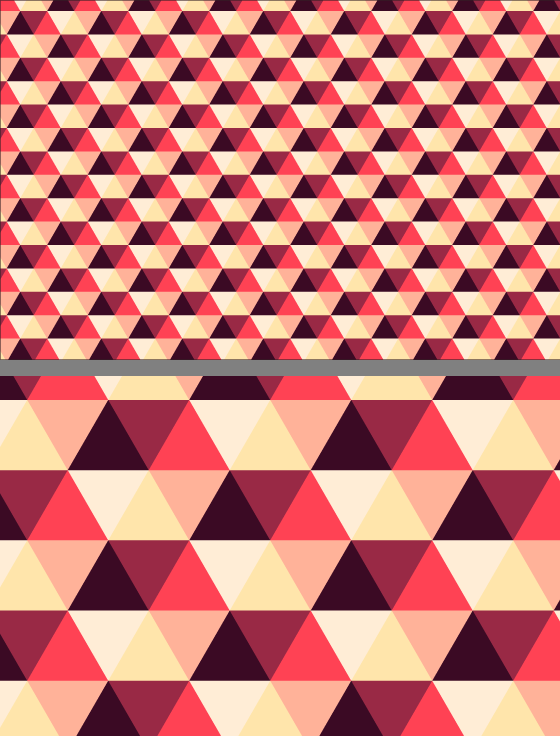
Top, the full canvas; bottom, a detail of the centre.
Write a Shadertoy shader that draws this pattern.

```glsl
// Lengths are fractions of the canvas height
const float ROW_HEIGHT = 0.0650;
const float SIDE = 0.0750;
const vec2 FIRST_APEX = vec2(0.0562, 0.0305);  // from the top left corner
const float ROW_SHIFT = 1.5;                   // in triangle sides
const float FRAME_WIDTH = 0.0018;
const float FRAME_STRENGTH = 0.75;
const vec3 FRAME_COLOR = vec3(0.20, 0.12, 0.14);
const int SAMPLES = 4;                         // per axis

const vec3 PLUM   = vec3(0.23, 0.04, 0.14);
const vec3 MAROON = vec3(0.60, 0.16, 0.27);
const vec3 RED    = vec3(1.00, 0.26, 0.33);
const vec3 CREAM  = vec3(1.00, 0.93, 0.84);
const vec3 YELLOW = vec3(1.00, 0.90, 0.67);
const vec3 SALMON = vec3(1.00, 0.70, 0.60);
const vec3 PALETTE[6] = vec3[6](PLUM, MAROON, RED, CREAM, YELLOW, SALMON);

// Rows of alternating up and down triangles, cycling through six colours
vec3 triangleColor(vec2 p) {
    vec2 q = (p - FIRST_APEX) / vec2(SIDE, ROW_HEIGHT);
    float row = floor(q.y);
    float halfWidth = 0.5 * fract(q.y);
    float along = q.x - ROW_SHIFT * mod(row, 2.0);

    // The two slanted edge families number the triangles along a row
    float index = floor(along - halfWidth) + floor(along + halfWidth) + 1.0;
    return PALETTE[int(mod(index + 0.5, 6.0))];
}

// Hairline along the top, left and bottom edges
float frameMask(vec2 p) {
    float edgeDistance = min(p.x, min(p.y, 1.0 - p.y));
    return 1.0 - step(FRAME_WIDTH, edgeDistance);
}

void mainImage(out vec4 fragColor, in vec2 fragCoord) {
    vec3 total = vec3(0.0);

    // Average a regular grid of samples inside the pixel
    for (int j = 0; j < SAMPLES; j++) {
        for (int i = 0; i < SAMPLES; i++) {
            vec2 offset = (vec2(i, j) + 0.5) / float(SAMPLES) - 0.5;
            vec2 p = (fragCoord + offset) / iResolution.y;
            p.y = 1.0 - p.y;
            total += mix(triangleColor(p), FRAME_COLOR, FRAME_STRENGTH * frameMask(p));
        }
    }
    fragColor = vec4(total / float(SAMPLES * SAMPLES), 1.0);
}
```
